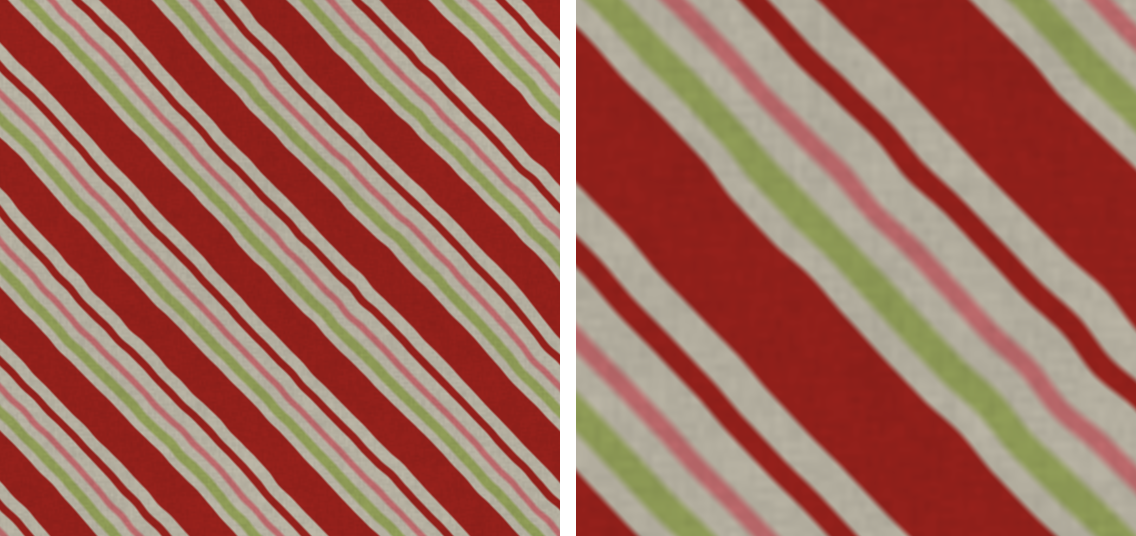
Left, the full canvas; right, a detail of the centre.
This pattern is drawn by a Shadertoy shader. Its source:

```glsl
const vec3 CREAM = vec3(0.715, 0.695, 0.635);
const vec3 RED   = vec3(0.580, 0.125, 0.105);
const vec3 GREEN = vec3(0.560, 0.610, 0.340);
const vec3 PINK  = vec3(0.735, 0.410, 0.420);

const float PERIOD = 0.2513;  // horizontal repeat, in canvas widths
const float SLOPE  = 1.04;    // fall of the stripes per unit across
const float PHASE  = 0.0768;  // offset of the first wide band at the top left

float hash(vec2 p) {
    return fract(sin(dot(p, vec2(127.1, 311.7))) * 43758.5453);
}

float valueNoise(vec2 p) {
    vec2 cell = floor(p);
    vec2 f = fract(p);
    f = f * f * (3.0 - 2.0 * f);
    float low  = mix(hash(cell), hash(cell + vec2(1.0, 0.0)), f.x);
    float high = mix(hash(cell + vec2(0.0, 1.0)), hash(cell + vec2(1.0, 1.0)), f.x);
    return mix(low, high, f.y);
}

float signedNoise(vec2 p) {
    return 2.0 * valueNoise(p) - 1.0;
}

// Coverage of a repeating stripe; all lengths are fractions of one repeat
float stripe(float t, float center, float width, float soft) {
    float d = abs(fract(t - center + 0.5) - 0.5) - 0.5 * width;
    return 1.0 - smoothstep(-soft, soft, d);
}

// Position across the stripes, with the slow bend and small ripple of cloth
float stripeCoord(vec2 p, float top) {
    float across = p.x + (p.y - top) / SLOPE;
    float along = p.x - p.y;
    float bend = 0.030 * signedNoise(vec2(along * 4.5, across * 2.5) + 7.0);
    float ripple = 0.010 * signedNoise(vec2(along * 22.0, across * 9.0) + 31.0);
    return (across + PHASE) / PERIOD + bend + ripple;
}

vec3 stripeColor(float t, float soft) {
    vec3 color = CREAM;
    color = mix(color, GREEN, stripe(t, 0.485, 0.095, soft * 1.4));
    color = mix(color, PINK, stripe(t, 0.655, 0.062, soft * 1.4));
    color = mix(color, RED, stripe(t, 0.845, 0.072, soft));
    return mix(color, RED, stripe(t, 0.176, 0.352, soft));
}

// Fine crossed threads with a broader mottling
float weave(vec2 p) {
    float warp = signedNoise(p * vec2(260.0, 110.0));
    float weft = signedNoise(p * vec2(110.0, 260.0) + 53.0);
    float mottle = signedNoise(p * 35.0 + 17.0);
    return 0.022 * (warp + weft) + 0.015 * mottle;
}

void mainImage(out vec4 fragColor, in vec2 fragCoord) {
    vec2 p = fragCoord / iResolution.x;
    float top = iResolution.y / iResolution.x;

    float t = stripeCoord(p, top);
    float pixel = 1.0 / (iResolution.x * PERIOD);
    vec3 color = stripeColor(t, max(0.014, pixel));

    // Cloth grain and gentle uneven light
    float light = 1.0 + 0.03 * signedNoise(p * 2.0 + 3.0);
    color = color * light * (1.0 + weave(p));

    fragColor = vec4(clamp(color, 0.0, 1.0), 1.0);
}
```
